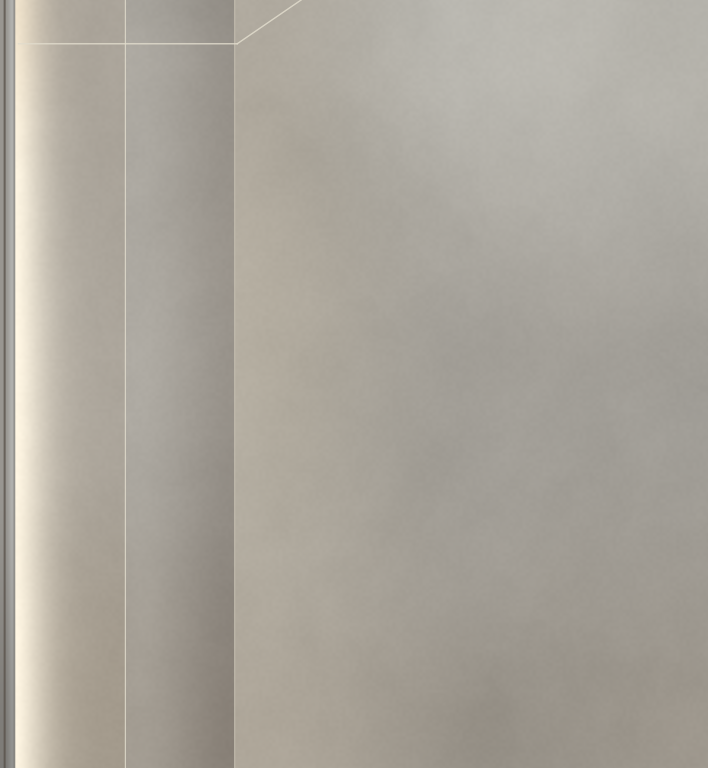
This texture is drawn by a Shadertoy shader. Its source:

```glsl
// A plaster wall corner beside a warm vertical light strip, with thin pale joints.
// Smooth gradients shade each panel, a falloff makes the glow, and layered
// value noise adds cloudy stains and fine grain.

float hash(vec2 p) {
    p = fract(p * vec2(0.1031, 0.1137));
    p += dot(p, p.yx + 33.33);
    return fract((p.x + p.y) * p.x * 7.13);
}

float noise(vec2 p) {
    vec2 i = floor(p), f = fract(p);
    f = f * f * (3.0 - 2.0 * f);
    return mix(mix(hash(i), hash(i + vec2(1, 0)), f.x),
               mix(hash(i + vec2(0, 1)), hash(i + vec2(1, 1)), f.x), f.y);
}

float fbm(vec2 p) {
    float sum = 0.0, amp = 0.5;
    for (int i = 0; i < 5; i++) {
        sum += amp * noise(p);
        p = mat2(1.6, 1.2, -1.2, 1.6) * p + 7.3;
        amp *= 0.5;
    }
    return sum;
}

float segmentDistance(vec2 p, vec2 a, vec2 b) {
    vec2 d = b - a;
    return length(p - a - d * clamp(dot(p - a, d) / dot(d, d), 0.0, 1.0));
}

// Soft-edged line coverage, never thinner than a pixel
float stroke(float dist, float halfWidth, float px) {
    return 1.0 - smoothstep(halfWidth - 0.5 * px, halfWidth + 0.7 * px, dist);
}

// Right wall: warm near the corner, cool in the middle, darker at the foot
vec3 rightWall(vec2 uv) {
    vec3 foot = mix(vec3(0.675, 0.645, 0.595), vec3(0.605, 0.58, 0.54), smoothstep(0.33, 0.7, uv.x));
    vec3 middle = mix(vec3(0.71, 0.685, 0.635), vec3(0.645, 0.632, 0.605), smoothstep(0.33, 0.68, uv.x));
    vec3 head = mix(vec3(0.69, 0.665, 0.62), vec3(0.72, 0.71, 0.68), smoothstep(0.33, 0.65, uv.x));
    vec3 col = mix(foot, middle, smoothstep(0.0, 0.5, uv.y));
    return mix(col, head, smoothstep(0.5, 0.98, uv.y));
}

// Recessed panel: falls into shade towards the corner
vec3 recessedPanel(vec2 uv) {
    float across = smoothstep(0.19, 0.335, uv.x);
    vec3 lit = mix(vec3(0.635, 0.61, 0.57), vec3(0.675, 0.66, 0.63), smoothstep(0.0, 0.55, uv.y));
    vec3 shade = mix(vec3(0.525, 0.495, 0.46), vec3(0.595, 0.575, 0.545), smoothstep(0.0, 0.6, uv.y));
    return mix(lit, shade, across) - 0.025 * smoothstep(0.93, 1.0, uv.y);
}

// Lit panel: cream light fading away from the strip
vec3 litPanel(vec2 uv) {
    vec3 col = mix(vec3(0.63, 0.595, 0.54), vec3(0.665, 0.64, 0.60), smoothstep(0.0, 0.5, uv.y));
    float reach = 0.047 - 0.008 * smoothstep(0.6, 1.0, uv.y);
    float glow = exp(-pow(max(uv.x - 0.022, 0.0) / reach, 1.5));
    vec3 light = mix(vec3(1.0, 0.965, 0.89), vec3(0.95, 0.90, 0.81), smoothstep(0.75, 1.0, uv.y));
    return mix(col, light, glow);
}

// Metal edge at the far left
vec3 metalEdge(vec2 uv, float px) {
    vec3 col = mix(vec3(0.60, 0.59, 0.57), vec3(0.70, 0.70, 0.69), smoothstep(0.008, 0.018, uv.x));
    col *= mix(0.82, 1.0, smoothstep(0.0, 0.4, uv.y));
    col = mix(col, vec3(0.34, 0.31, 0.28), 0.75 * stroke(abs(uv.x - 0.0065), 0.0013, px));
    return mix(col, vec3(0.48, 0.47, 0.45), 0.65 * smoothstep(0.017, 0.021, uv.x));
}

void mainImage(out vec4 fragColor, in vec2 fragCoord) {
    vec2 uv = fragCoord / iResolution.xy;
    vec2 p = fragCoord / iResolution.y;
    float aspect = iResolution.x / iResolution.y;
    float px = 1.0 / iResolution.y;

    // Panels, joined with soft edges
    vec3 col = litPanel(uv);
    col = mix(col, recessedPanel(uv), smoothstep(-px, px, uv.x - 0.177));
    col = mix(col, rightWall(uv), smoothstep(-px, px, uv.x - 0.331));

    // Plaster: broad stains, brushed mottling and grain
    float stain = fbm(p * vec2(4.5, 3.8) + 2.0) - 0.48;
    float mottle = fbm(p * 24.0 + 4.0 * stain) - 0.48;
    float grain = noise(p * 230.0) - 0.5;
    float wall = smoothstep(0.28, 0.4, uv.x);
    col += stain * mix(0.025, 0.07, wall) + mottle * 0.022 + grain * 0.012;
    col += vec3(0.008, 0.0, -0.008) * (fbm(p * 3.0 + 19.0) - 0.48);

    // Shaded drifts crossing the right wall
    vec2 drift = (uv - vec2(0.66, 0.36)) * vec2(3.2, 4.5);
    col -= 0.02 * wall * exp(-dot(drift, drift));
    drift = (uv - vec2(0.57, 0.73)) * vec2(6.0, 7.0);
    col -= 0.016 * wall * exp(-dot(drift, drift));

    col = mix(metalEdge(uv, px), col, smoothstep(-px, px, uv.x - 0.0215));

    // Pale joints: two uprights, a level line and its slanted return
    vec3 joint = vec3(0.88, 0.86, 0.80);
    vec2 corner = vec2(0.335 * aspect, 0.943);
    col = mix(col, joint, 0.9 * stroke(abs(uv.x - 0.177) * aspect, 0.0006, px));
    col = mix(col, vec3(0.77, 0.745, 0.69), 0.75 * stroke(abs(uv.x - 0.3315) * aspect, 0.0007, px));
    col = mix(col, joint, 0.85 * stroke(segmentDistance(p, vec2(0.026 * aspect, 0.943), corner), 0.0008, px));
    col = mix(col, joint, 0.85 * stroke(segmentDistance(p, corner, vec2(0.430 * aspect, 1.003)), 0.0008, px));

    fragColor = vec4(clamp(col, 0.0, 1.0), 1.0);
}
```
